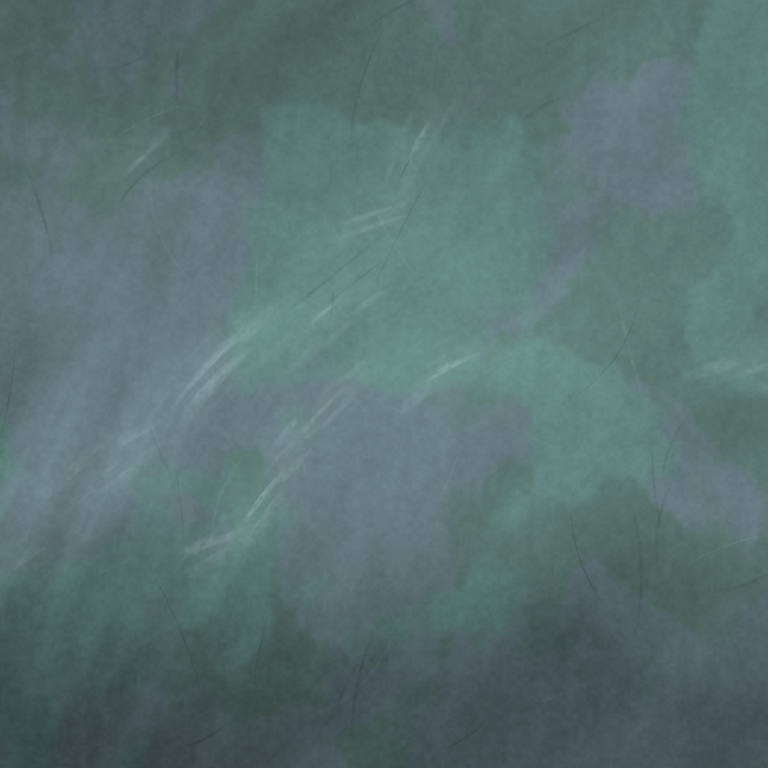
Reproduce this texture procedurally as a three.js fragment shader.

```glsl
// A worn slate-green chalkboard: cloudy patches of slate, teal and dull green
// under uneven light, covered with wiped chalk smears, hatched chalk rubs,
// thin curved scratches and a fine grain. All built from value noise.
varying vec2 vUv;

const vec3 SLATE = vec3(0.398, 0.482, 0.508);
const vec3 TEAL = vec3(0.382, 0.520, 0.502);
const vec3 GREEN = vec3(0.362, 0.478, 0.445);
const vec3 CHALK = vec3(0.60, 0.71, 0.71);
const int RUBS = 12;
const int SCRATCHES = 44;

float hash(vec2 p) {
  vec3 q = fract(p.xyx * 0.1031);
  q += dot(q, q.yzx + 33.33);
  return fract((q.x + q.y) * q.z);
}

float noise(vec2 p) {
  vec2 cell = floor(p);
  vec2 f = fract(p);
  f = f * f * (3.0 - 2.0 * f);
  float low = mix(hash(cell), hash(cell + vec2(1.0, 0.0)), f.x);
  float high = mix(hash(cell + vec2(0.0, 1.0)), hash(cell + 1.0), f.x);
  return mix(low, high, f.y);
}

vec2 rotate(vec2 p, float angle) {
  float c = cos(angle);
  float s = sin(angle);
  return vec2(c * p.x + s * p.y, c * p.y - s * p.x);
}

float fbm(vec2 p) {
  float sum = 0.0;
  float weight = 0.516;
  for (int i = 0; i < 5; i++) {
    sum += weight * noise(p);
    p = rotate(p, 0.6) * 2.03 + 17.3;
    weight *= 0.5;
  }
  return sum;
}

// Zero-mean noise drawn out along a direction
float smear(vec2 p, float angle, vec2 frequency) {
  return fbm(rotate(p, angle) * frequency + 40.0) - 0.5;
}

float glow(vec2 p, vec2 center, vec2 radius) {
  vec2 d = (p - center) / radius;
  return exp(-dot(d, d));
}

// Soft patch of parallel, broken chalk lines
float chalkRub(vec2 p, float seed) {
  vec2 center = vec2(hash(vec2(seed, 1.7)), mix(0.15, 0.95, hash(vec2(seed, 5.1))));
  vec2 q = rotate(p - center, mix(0.2, 1.15, hash(vec2(seed, 9.4))));
  q.y += 0.8 * q.x * q.x;
  float lines = smoothstep(0.45, 0.85, noise(q * vec2(16.0, 120.0) + seed * 31.0));
  float grit = mix(0.4, 1.0, noise(q * vec2(150.0, 260.0)));
  float size = mix(0.6, 1.2, hash(vec2(seed, 14.2)));
  return (lines * grit + 0.2) * glow(q, vec2(0.0), vec2(0.085, 0.028) * size);
}

// Thin bent line fading toward both ends
float scratch(vec2 p, float seed) {
  vec2 center = vec2(hash(vec2(seed, 23.1)), hash(vec2(seed, 37.9)));
  vec2 q = rotate(p - center, mix(0.3, 2.3, hash(vec2(seed, 41.3))));
  q.y += mix(-3.0, 3.0, hash(vec2(seed, 53.7))) * q.x * q.x;
  float reach = mix(0.03, 0.12, hash(vec2(seed, 61.9)));
  float width = mix(0.0018, 0.004, hash(vec2(seed, 71.3)));
  float line = 1.0 - smoothstep(0.0, width, abs(q.y));
  float fade = 1.0 - smoothstep(reach * 0.2, reach, abs(q.x));
  return line * fade * (0.3 + 0.7 * noise(q * 70.0 + seed));
}

float boardLight(vec2 p) {
  float light = 0.68 + 0.25 * smoothstep(0.06, 0.38, p.y);
  light += 0.10 * glow(p, vec2(0.45, 0.50), vec2(0.45, 0.27));
  light += 0.05 * glow(p, vec2(0.85, 0.75), vec2(0.30, 0.30));
  light -= 0.10 * glow(p, vec2(0.20, 1.0), vec2(0.42, 0.22));
  light -= 0.14 * glow(p, vec2(0.0, 0.02), vec2(0.28, 0.22));
  return light - 0.09 * glow(p, vec2(0.0, 0.45), vec2(0.08, 0.4));
}

void main() {
  vec2 p = vUv;
  vec2 warped = p + 0.16 * (vec2(fbm(p * 4.0), fbm(p * 4.0 + 71.0)) - 0.5);

  // Patches of hue
  float center = glow(p, vec2(0.43, 0.53), vec2(0.38, 0.23));
  float teal = smoothstep(0.53, 0.64, fbm(warped * 5.0 + 11.0) + 0.27 * center - 0.05);
  float rim = glow(p, vec2(0.30, 0.94), vec2(0.35, 0.14))
            + glow(p, vec2(0.65, 0.20), vec2(0.38, 0.10))
            + glow(p, vec2(1.0, 0.50), vec2(0.10, 0.16));
  float green = smoothstep(0.54, 0.64, fbm(warped * 6.0 + 93.0) + 0.13 * rim - 0.03);
  vec3 color = mix(mix(SLATE, GREEN, 0.85 * green), TEAL, teal);

  // Uneven light with wiped smears in three directions
  float lowerLeft = glow(p, vec2(0.12, 0.30), vec2(0.28, 0.45));
  float light = boardLight(warped) - 0.02 * green * (1.0 - teal);
  light += 0.17 * smear(warped, 0.75, vec2(3.0, 12.0));
  light += 0.10 * smear(warped, -0.35, vec2(4.0, 13.0));
  light += 0.24 * lowerLeft * smear(p, 1.2, vec2(3.0, 24.0));
  light += 0.07 * smear(p, 1.5, vec2(14.0, 60.0));

  // Chalk rubs, then dark and pale scratches
  float chalk = 0.0;
  for (int i = 0; i < RUBS; i++) chalk += chalkRub(p, float(i) + 3.0);
  for (int i = 0; i < SCRATCHES; i++) {
    float mark = scratch(p, float(i) + 1.0);
    if (mod(float(i), 3.0) < 1.0) chalk += 0.35 * mark;
    else light -= 0.10 * mark;
  }

  // Fine grain
  light += 0.045 * (noise(p * 260.0) - 0.5) + 0.05 * (noise(p * 120.0 + 9.0) - 0.5);
  color = mix(color * light, CHALK * light, clamp(0.45 * chalk, 0.0, 0.6));
  gl_FragColor = vec4(color, 1.0);
}
```
